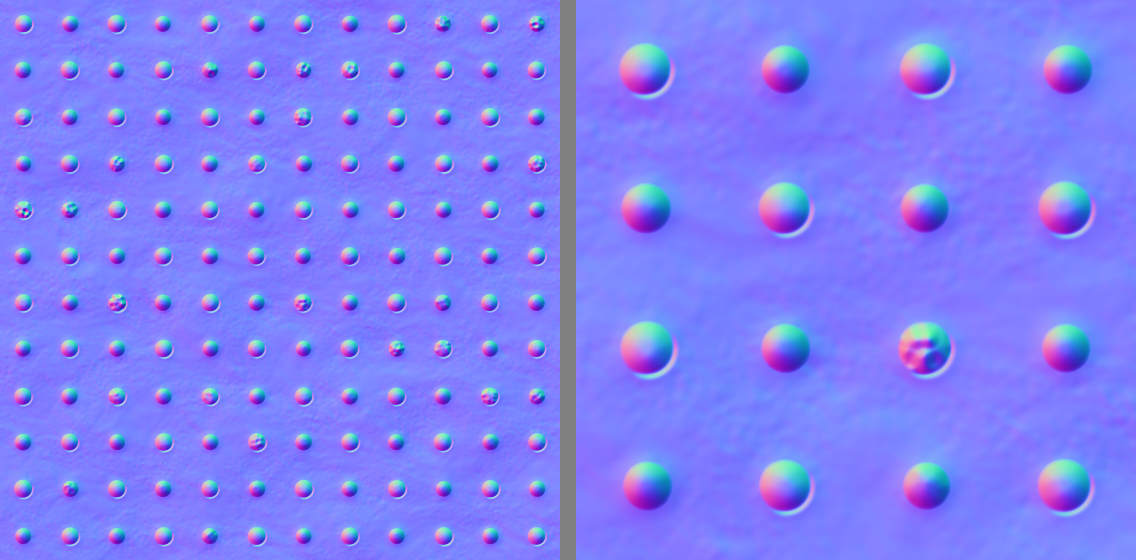
Left, the full canvas; right, a detail of the centre.
Write a WebGL 1 fragment shader that draws this texture map.

```glsl
precision highp float;
uniform vec2 u_resolution;

const float RIVETS = 12.0;
const float TAU = 6.283185;

vec3 hash3(vec2 cell, float seed) {
  vec3 k = vec3(dot(cell, vec2(127.1, 311.7)),
                dot(cell, vec2(269.5, 183.3)),
                dot(cell, vec2(419.2, 371.9)));
  return fract(sin(k + seed * 17.3) * 43758.545);
}

// Slope of wrapping cellular bumps, about -1 to 1
vec2 bumpSlope(vec2 p, vec2 count, float seed) {
  vec2 base = floor(p * count);
  vec2 local = fract(p * count);
  vec2 slope = vec2(0.0);
  for (int y = -1; y <= 1; y++) {
    for (int x = -1; x <= 1; x++) {
      vec2 shift = vec2(float(x), float(y));
      vec3 rnd = hash3(mod(base + shift, count), seed);
      vec2 away = local - shift - rnd.xy;
      float fall = max(1.0 - dot(away, away), 0.0);
      slope += away * fall * fall * (rnd.z * 2.0 - 1.0);
    }
  }
  return slope * 3.5 * count / max(count.x, count.y);
}

// Whole-number waves bend the plane without breaking the tiling
vec2 warp(vec2 p) {
  return p + 0.012 * sin(TAU * (p.yx * vec2(3.0, 2.0) + p * vec2(2.0, 4.0)))
           + 0.004 * sin(TAU * (p.yx * vec2(11.0, 9.0) - p * vec2(7.0, 5.0)));
}

// Uneven plaster: swells, streaks and grain
vec2 groundSlope(vec2 p) {
  vec2 bent = warp(p);
  float patches = 0.6 + 0.4 * sin(TAU * (3.0 * bent.x + 2.0 * bent.y))
                            * sin(TAU * (5.0 * bent.y - 2.0 * bent.x));
  vec2 slope = 0.07 * bumpSlope(bent, vec2(7.0, 11.0), 1.0);
  slope += 0.06 * bumpSlope(bent, vec2(22.0, 40.0), 2.0);
  slope += 0.05 * bumpSlope(bent, vec2(64.0, 80.0), 3.0);
  slope += 0.08 * patches * bumpSlope(p, vec2(150.0), 4.0);
  return slope;
}

// Outward slope of one rivet; rimmed runs from 0 (plain) to 1 (grooved)
vec2 rivetSlope(vec2 q, float radius, float rimmed, vec2 dents) {
  float d = length(q);
  vec2 outward = q / max(d, 0.0001);
  float body = 1.0 - smoothstep(radius * 0.82, radius * 1.1, d);
  float dome = mix(2.3, 2.0, rimmed) * pow(d / radius, 1.4) * body;
  float skirt = 0.36 * smoothstep(0.0, radius, d) * exp(-pow(d / 0.25, 4.0));

  // Crescent groove on the lower right
  float facing = smoothstep(0.1, 0.85, dot(outward, vec2(0.707, -0.707)));
  float offRing = (d - radius * 1.07) / 0.022;
  float groove = 1.5 * rimmed * facing * exp(-offRing * offRing);

  vec2 lean = mix(vec2(0.2, -0.15), vec2(-0.2, 0.15), rimmed);
  return outward * (dome + skirt - groove) + (lean + dents) * body;
}

vec2 rivetField(vec2 p) {
  vec2 cell = floor(p * RIVETS);
  vec3 rnd = hash3(cell, 5.0);
  vec3 rowRnd = hash3(vec2(cell.y, 3.0), 6.0);
  float rimmed = mod(cell.x + cell.y, 2.0);
  vec2 jitter = vec2(rnd.x - 0.5, rowRnd.y - 0.5) * vec2(0.025, 0.06);
  float radius = mix(0.168, 0.185, rimmed) + 0.012 * (rnd.y - 0.5);

  // About a fifth of the rivets are chipped
  float wear = 0.08 + 1.3 * smoothstep(0.78, 0.9, rnd.z);
  vec2 dents = wear * bumpSlope(p, vec2(132.0), 7.0);
  float rim = rimmed * mix(0.75, 1.0, rnd.x);
  return rivetSlope(fract(p * RIVETS) - 0.5 - jitter, radius, rim, dents);
}

// Pack slope as a normal with red facing left and green facing up
vec3 encodeNormal(vec2 slope) {
  return 0.5 + 0.5 * normalize(vec3(-slope.x, slope.y, 1.0));
}

void main() {
  vec2 p = gl_FragCoord.xy / u_resolution;
  vec2 slope = groundSlope(p) + rivetField(p);
  gl_FragColor = vec4(encodeNormal(slope), 1.0);
}
```
